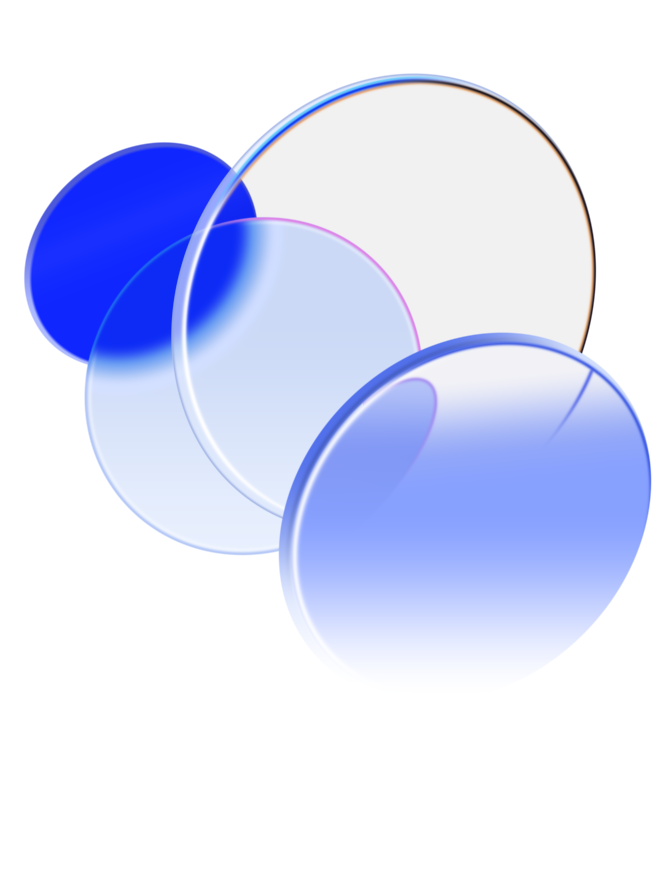
Write a WebGL 1 fragment shader that draws this background.

```glsl
precision highp float;
// Four overlapping tilted glass discs, blue and clear, on a white ground.
uniform vec2 u_resolution;

const vec3 WHITE = vec3(1.0);
const vec3 COBALT = vec3(0.06, 0.15, 1.0);
const vec3 AZURE = vec3(0.12, 0.43, 0.94);
const vec3 PERIWINKLE = vec3(0.53, 0.63, 1.0);
const vec3 LAVENDER = vec3(0.76, 0.81, 0.98);
const vec3 PEARL = vec3(0.945);
const vec3 MAGENTA = vec3(0.88, 0.46, 0.90);

// Approximate signed distance to an ellipse turned by an angle
float ellipse(vec2 p, vec2 center, vec2 radii, float angle) {
  vec2 d = p - center + 1e-5;
  float c = cos(angle), s = sin(angle);
  vec2 q = vec2(c * d.x + s * d.y, c * d.y - s * d.x);
  float k = length(q / radii);
  return k * (k - 1.0) / length(q / (radii * radii));
}

float fill(float d, float soft) {
  return 1.0 - smoothstep(-soft, soft, d);
}

float glow(float d, float width) {
  return exp(-d * d / (width * width));
}

// How far a point faces a direction, seen from a center
float facing(vec2 p, vec2 center, vec2 dir) {
  return dot(normalize(p - center + 1e-5), normalize(dir));
}

vec3 blueDisc(vec3 col, vec2 p, float d, vec2 center, float px) {
  float face = ellipse(p, center + vec2(0.004, -0.002), vec2(0.182, 0.148), 0.707);
  vec3 rim = mix(vec3(0.68, 0.73, 1.0), vec3(0.30, 0.35, 0.86), smoothstep(0.86, 1.02, p.y));
  vec3 body = COBALT + 0.035 * glow(p.y - 0.4 * p.x - 0.92, 0.035);
  return mix(col, mix(rim, body, fill(face, 0.003)), fill(d, px));
}

// Pale disc that blurs the blue one behind it
vec3 frostedDisc(vec3 col, vec2 p, float d, float blueDist, vec2 center, float px) {
  vec3 body = mix(vec3(0.91, 0.94, 0.995), vec3(0.795, 0.85, 0.965), smoothstep(0.50, 0.88, p.y));
  float ghost = fill(blueDist + 0.004, 0.035);
  vec3 tint = mix(AZURE, vec3(0.05, 0.17, 0.96), smoothstep(0.5, 1.0, ghost));
  body = mix(body, tint, ghost);
  body = mix(body, LAVENDER + 0.08, 0.4 * glow(blueDist - 0.028, 0.012));
  float upRight = smoothstep(0.1, 0.7, facing(p, center, vec2(0.8, 0.6)));
  vec3 edge = mix(mix(vec3(0.68, 0.76, 0.96), AZURE, ghost), MAGENTA, upRight);
  body = mix(body, edge, 0.85 * glow(d + 0.002, 0.003));
  body = mix(body, WHITE, 0.35 * glow(d + 0.008, 0.003) * (1.0 - ghost));
  return mix(col, body, fill(d, px));
}

// Bright bevel and colour fringes of the clear disc
vec3 clearRim(vec3 col, vec2 p, float d, float face, vec2 center, float px) {
  float left = smoothstep(0.1, 0.8, facing(p, center, vec2(-1.0, 0.1)));
  float top = smoothstep(0.70, 0.98, facing(p, center, vec2(-0.35, 0.9)));
  float right = smoothstep(0.25, 0.75, facing(p, center, vec2(0.95, 0.4)));
  float inside = fill(d, px);
  float bevel = inside * (1.0 - fill(face, 0.003));
  col = mix(col, vec3(0.87, 0.91, 0.99), 0.65 * bevel);
  col = mix(col, vec3(0.55, 0.63, 0.86), 0.65 * inside * glow(d + 0.001, 0.0025));
  col = mix(col, WHITE, 0.85 * left * inside * glow(face, 0.004));
  col = mix(col, WHITE, 0.6 * inside * glow(face, 0.0025));
  col = mix(col, vec3(0.96, 0.60, 0.28), 0.7 * max(top, right) * inside * glow(face + 0.004, 0.0025));
  col = mix(col, vec3(0.05, 0.25, 0.95), top * inside * glow(face - 0.001, 0.0035));
  col = mix(col, vec3(0.25, 0.80, 0.98), 0.7 * top * inside * glow(face - 0.005, 0.002));
  return mix(col, vec3(0.10, 0.06, 0.08), 0.95 * right * inside * glow(face + 0.001, 0.0026));
}

// Vertical tint of the front face, with the shapes bent through it
vec3 frontFace(vec2 p, float px) {
  float slant = p.y - 0.10 * (p.x - 0.69);
  vec3 col = mix(WHITE, PERIWINKLE, smoothstep(0.29, 0.58, p.y));
  col = mix(col, vec3(0.58, 0.66, 0.97), smoothstep(0.60, 0.68, slant));
  col = mix(col, vec3(0.95, 0.95, 0.965), smoothstep(0.65, 0.775, slant));
  float bent = ellipse(p, vec2(0.531, 0.635), vec2(0.167, 0.0625), 0.873);
  float fade = smoothstep(0.53, 0.66, p.y);
  vec3 pane = mix(vec3(0.50, 0.59, 0.96), vec3(0.69, 0.75, 0.97), smoothstep(0.66, 0.78, p.y));
  float shade = max(fill(bent, 2.0 * px), fill(p.x - 0.50, 0.06));
  col = mix(col, pane, 0.9 * fade * shade);
  col = mix(col, vec3(0.61, 0.50, 0.94), 0.7 * smoothstep(0.60, 0.74, p.y) * step(0.54, p.x) * glow(bent, 0.003));
  // Thin curved crease at the upper right
  float t = (0.785 - p.y) / 0.125;
  float crease = glow(p.x - (0.882 - 0.049 * t - 0.030 * t * t), 0.0035);
  crease *= smoothstep(-0.05, 0.05, t) * (1.0 - smoothstep(0.2, 1.0, t));
  float hook = glow(p.x + 0.9 * p.y - 1.588, 0.004) * glow(p.y - 0.794, 0.010);
  return mix(col, vec3(0.30, 0.38, 0.90), 0.85 * max(crease, hook));
}

vec3 frontDisc(vec3 col, vec2 p, vec2 center, float px) {
  float d = ellipse(p, center, vec2(0.3025, 0.247), 0.77);
  float face = ellipse(p, center + vec2(0.0095, -0.006), vec2(0.2925, 0.239), 0.77);
  float upLeft = smoothstep(0.2, 0.95, facing(p, center, vec2(-0.6, 0.7)));
  float left = smoothstep(0.0, 0.7, facing(p, center, vec2(-1.0, 0.1)));
  float top = smoothstep(0.3, 0.8, facing(p, center, vec2(0.45, 0.8)));
  vec3 rim = mix(vec3(0.82, 0.87, 0.99), vec3(0.32, 0.44, 0.92), upLeft);
  rim = mix(WHITE, rim, smoothstep(0.30, 0.54, p.y));
  rim = mix(rim, rim * 0.85, upLeft * glow(face - 0.005, 0.004));
  vec3 body = mix(rim, frontFace(p, px), fill(face, 1.5 * px));
  body = mix(body, WHITE, 0.85 * left * glow(face + 0.005, 0.005));
  body = mix(body, vec3(0.20, 0.32, 0.88), 0.85 * top * glow(face + 0.001, 0.003));
  return mix(col, body, fill(d, px));
}

void main() {
  vec2 p = gl_FragCoord.xy / u_resolution * vec2(1.0, 4.0 / 3.0);
  float px = 1.0 / u_resolution.x;
  vec2 blueAt = vec2(0.210, 0.953), clearAt = vec2(0.571, 0.882);
  vec2 frostAt = vec2(0.3776, 0.7587), frontAt = vec2(0.692, 0.563);
  float blue = ellipse(p, blueAt, vec2(0.1875, 0.153), 0.707);
  float clear = ellipse(p, clearAt, vec2(0.355, 0.301), 1.038);
  float clearFace = ellipse(p, clearAt + vec2(0.0095, 0.0), vec2(0.344, 0.292), 1.038);
  float frost = ellipse(p, frostAt, vec2(0.260, 0.243), 0.78);

  // Back to front
  vec3 col = blueDisc(WHITE, p, blue, blueAt, px);
  col *= mix(WHITE, PEARL, fill(clearFace, px));
  col = frostedDisc(col, p, frost, blue, frostAt, px);
  col = clearRim(col, p, clear, clearFace, clearAt, px);
  col = frontDisc(col, p, frontAt, px);
  gl_FragColor = vec4(col, 1.0);
}
```
